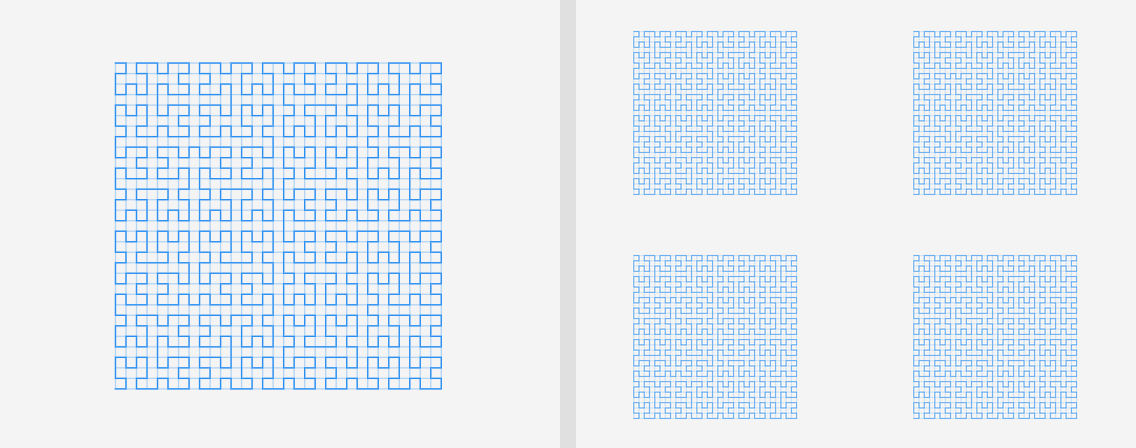
Left: one tile. Right: repeated 2 by 2.
Write a Shadertoy shader that draws this pattern.

```glsl
// Fifth-order Hilbert curve in blue over a pale square lattice, centred on a light ground.

const int   ORDER      = 5;                       // curve recursion depth
const int   LAST       = (1 << ORDER) - 1;        // highest lattice index per axis
const float CELL       = 0.02346;                 // lattice spacing, in canvas heights
const float LINE_WIDTH = 0.0030;                  // curve stroke, in canvas heights
const float GRID_WIDTH = 0.0029;                  // lattice stroke, in canvas heights
const vec2  OFFSET     = vec2(-0.0036, -0.0044);  // lattice centre from canvas centre
const vec3  GROUND     = vec3(0.955);
const vec3  GRID_COLOR = vec3(0.70, 0.83, 0.96);
const vec3  LINE_COLOR = vec3(0.16, 0.56, 0.95);

// Position of a lattice node along the curve, from (0,0) to (0,LAST)
int hilbertIndex(ivec2 node) {
    int index = 0;
    for (int level = ORDER - 1; level >= 0; level--) {
        ivec2 bit = (node >> level) & 1;
        index = index * 4 + ((3 * bit.y) ^ bit.x);
        // First and last quadrants are reflected across a diagonal
        if (bit.x == 0) {
            if (bit.y == 1) node = LAST - node;
            node = node.yx;
        }
    }
    return index;
}

// Square-ended distance to a half edge leaving the node in an axis direction
float halfEdgeDistance(vec2 p, vec2 dir) {
    float along  = dot(p, dir);
    float across = abs(dot(p, dir.yx));
    return max(across, max(-along, along - 0.5));
}

float strokeCoverage(float dist, float width, float pixel) {
    return clamp((0.5 * width - dist) / pixel + 0.5, 0.0, 1.0);
}

void mainImage(out vec4 fragColor, in vec2 fragCoord) {
    float pixel = 1.0 / iResolution.y;
    vec2 p = (fragCoord - 0.5 * iResolution.xy) * pixel - OFFSET;

    // Nearest lattice node and the offset from it, in cells
    vec2 grid = p / CELL + 0.5 * float(LAST);
    vec2 nearest = clamp(floor(grid + 0.5), 0.0, float(LAST));
    vec2 local = grid - nearest;
    ivec2 node = ivec2(nearest);
    int index = hilbertIndex(node);

    // An edge belongs to the curve when its two nodes are consecutive
    float gridDist = 1e3;
    float lineDist = 1e3;
    ivec2 dir = ivec2(1, 0);
    for (int i = 0; i < 4; i++) {
        ivec2 neighbor = node + dir;
        if (neighbor == clamp(neighbor, ivec2(0), ivec2(LAST))) {
            float dist = halfEdgeDistance(local, vec2(dir)) * CELL;
            gridDist = min(gridDist, dist);
            if (abs(hilbertIndex(neighbor) - index) == 1) lineDist = min(lineDist, dist);
        }
        dir = ivec2(-dir.y, dir.x);
    }

    // Lattice first, curve on top
    vec3 color = mix(GROUND, GRID_COLOR, strokeCoverage(gridDist, GRID_WIDTH, pixel));
    color = mix(color, LINE_COLOR, strokeCoverage(lineDist, LINE_WIDTH, pixel));
    fragColor = vec4(color, 1.0);
}
```
